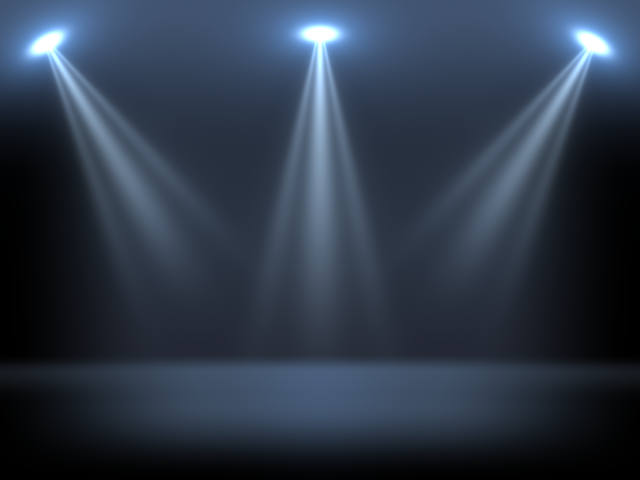
A Shadertoy shader for this background:

```glsl
const vec3 WALL_TOP = vec3(0.23, 0.29, 0.38);
const vec3 WALL_MID = vec3(0.145, 0.18, 0.235);
const vec3 WALL_LOW = vec3(0.135, 0.155, 0.20);
const vec3 FLOOR_COLOR = vec3(0.235, 0.295, 0.375);
const vec3 HORIZON_COLOR = vec3(0.085, 0.10, 0.12);
const vec3 BEAM_COLOR = vec3(0.82, 0.96, 1.06);
const vec3 HALO_COLOR = vec3(0.24, 0.46, 0.70);
const vec3 HAZE_COLOR = vec3(0.11, 0.17, 0.26);
const float HORIZON = 0.25;
const float LAMP_SPACING = 0.569;
const float LAMP_HEIGHT = 0.929;
const float SIDE_DROP = 0.019;
const float SIDE_TILT = 0.54;
const float STREAK_OFFSET = 0.195;

float bell(float x, float width) {
    float t = x / width;
    return exp(-t * t);
}

// Dim wall that falls to black at the lower sides
vec3 wall(vec2 p) {
    vec3 color = mix(WALL_LOW, WALL_MID, smoothstep(0.25, 0.55, p.y));
    color = mix(color, WALL_TOP, smoothstep(0.68, 1.02, p.y));
    float side = 1.0 - smoothstep(0.32, 0.66, abs(p.x));
    return color * mix(side, 1.0, smoothstep(0.62, 0.95, p.y));
}

// Stage floor with a faint strip of light along the horizon
vec3 stageFloor(vec2 p) {
    float side = 1.0 - smoothstep(0.22, 0.70, abs(p.x));
    float depth = smoothstep(0.0, 0.16, p.y);
    vec3 color = FLOOR_COLOR * side * depth;
    color += HORIZON_COLOR * bell(p.y - 0.225, 0.035) * (1.0 - 0.8 * side);
    return color + HAZE_COLOR * 0.35 * bell(length(p - vec2(0.0, 0.2)), 0.15);
}

// Cone of light: soft body, bright core and two side streaks
float beam(vec2 q, float reach) {
    float slope = q.x / (max(q.y, 0.0) + 0.025);
    float profile = 0.34 * bell(slope, 0.25)
        + 0.60 * bell(slope, 0.085)
        + 0.30 * bell(abs(slope) - STREAK_OFFSET, 0.055);
    float fade = exp(-2.1 * max(q.y, 0.0));
    fade *= 1.0 - smoothstep(0.30, reach, q.y);
    return profile * fade * smoothstep(-0.01, 0.035, q.y);
}

// Flattened lamp disc, blue halo and wide haze
vec3 lamp(vec2 q) {
    float core = bell(length(q / vec2(0.033, 0.014)), 1.0);
    float halo = exp(-length(q / vec2(0.046, 0.027)));
    float haze = exp(-length(q / vec2(0.14, 0.075)));
    return vec3(1.1) * core + HALO_COLOR * 1.25 * halo + HAZE_COLOR * haze;
}

void mainImage(out vec4 fragColor, in vec2 fragCoord) {
    vec2 p = (fragCoord - vec2(0.5 * iResolution.x, 0.0)) / iResolution.y;

    float floorMask = 1.0 - smoothstep(HORIZON - 0.025, HORIZON + 0.015, p.y);
    vec3 color = mix(wall(p), stageFloor(p), floorMask);

    // Three lamps, the outer two aimed inward
    for (int i = -1; i <= 1; i++) {
        float side = float(i);
        vec2 origin = vec2(side * LAMP_SPACING, LAMP_HEIGHT - SIDE_DROP * abs(side));
        float angle = -side * SIDE_TILT;
        vec2 aim = vec2(sin(angle), -cos(angle));
        vec2 across = vec2(-aim.y, aim.x);
        vec2 offset = p - origin;
        vec2 q = vec2(dot(offset, across), dot(offset, aim));
        float reach = mix(0.86, 0.72, abs(side));
        float light = beam(q, reach) * (1.0 - floorMask);
        color += BEAM_COLOR * light * mix(0.80, 0.70, abs(side));
        color += lamp(q);
    }

    fragColor = vec4(clamp(color, 0.0, 1.0), 1.0);
}
```
